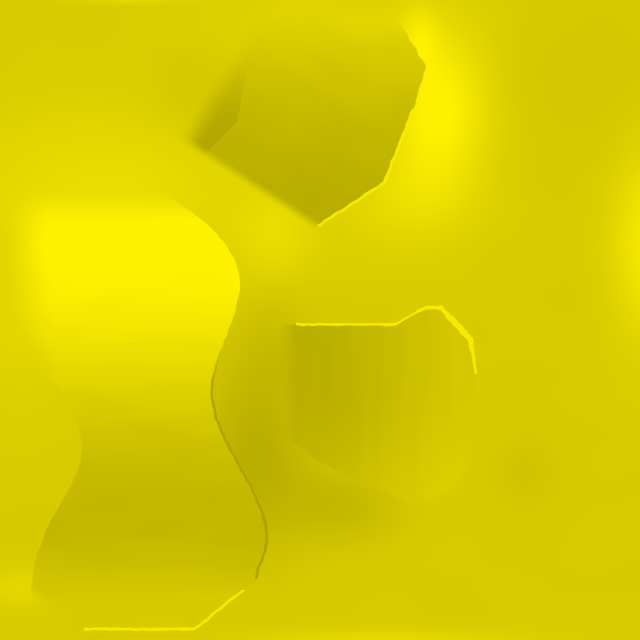
Write a WebGL 1 fragment shader that draws this texture map.

```glsl
precision highp float;
// A yellow relief map: soft glows and hollows form the ground, and three
// shaded patches (upper stone, middle stone, left column) lie over it.
// Patches are cut from half planes and curves; all is one brightness value.
uniform vec2 u_resolution;

#define TINT vec3(1.0, 0.943, 0.0)
#define GROUND 0.845
#define LINE_WIDTH 0.0022
#define EDGE_WOBBLE 0.0022
#define STREAK 0.016
#define RIM_LIGHT 0.97
#define RIM_DARK 0.66

vec2 gradientAt(vec2 cell) {
  float angle = 6.2832 * fract(sin(dot(cell, vec2(127.1, 311.7))) * 437.58);
  return vec2(cos(angle), sin(angle));
}

float gradientNoise(vec2 p) {
  vec2 i = floor(p), f = fract(p), w = f * f * (3.0 - 2.0 * f);
  vec2 e = vec2(1.0, 0.0);
  float low = mix(dot(gradientAt(i), f), dot(gradientAt(i + e), f - e), w.x);
  float high = mix(dot(gradientAt(i + e.yx), f - e.yx),
                   dot(gradientAt(i + 1.0), f - 1.0), w.x);
  return mix(low, high, w.y);
}

// Signed distance to the line a-b; positive outside a clockwise outline
float side(vec2 p, vec2 a, vec2 b) {
  return dot(p - a, normalize(vec2(b.y - a.y, a.x - b.x)));
}

float glow(vec2 p, vec2 center, vec2 radius) {
  vec2 d = (p - center) / radius;
  return exp(-dot(d, d));
}

float inside(float d, float softness) {
  return 1.0 - smoothstep(-softness, softness, d);
}

float rim(float d, float width, float aa) {
  return 1.0 - smoothstep(width - aa, width + aa, abs(d));
}

float ground(vec2 p) {
  float v = GROUND;
  // Lights
  v += 0.16 * glow(p, vec2(0.685, 0.17), vec2(0.075, 0.12));
  v += 0.08 * glow(p, vec2(0.655, 0.06), vec2(0.03, 0.05));
  v += 0.06 * glow(p, vec2(0.64, 0.31), vec2(0.10, 0.08));
  v += 0.13 * glow(p, vec2(1.02, 0.38), vec2(0.06, 0.14));
  v += 0.07 * glow(p, vec2(0.17, 0.29), vec2(0.25, 0.12));
  v += 0.06 * glow(p, vec2(0.43, 0.37), vec2(0.06, 0.07));
  v += 0.04 * glow(p, vec2(0.03, 0.50), vec2(0.10, 0.14));
  v += 0.03 * glow(p, vec2(0.47, 0.05), vec2(0.20, 0.10));
  v += 0.05 * glow(p, vec2(0.03, 0.92), vec2(0.05, 0.03));
  v += 0.06 * glow(p, vec2(0.60, 1.00), vec2(0.20, 0.015));
  v += 0.05 * glow(p, vec2(0.20, 0.00), vec2(0.08, 0.006));
  // Hollows
  v -= 0.12 * glow(p, vec2(0.40, 0.71), vec2(0.09, 0.15));
  v -= 0.07 * glow(p, vec2(0.54, 0.79), vec2(0.09, 0.06));
  v -= 0.04 * glow(p, vec2(0.43, 0.54), vec2(0.06, 0.08));
  v -= 0.03 * glow(p, vec2(0.82, 0.74), vec2(0.06, 0.06));
  v -= 0.03 * glow(p, vec2(0.31, 0.15), vec2(0.07, 0.08));
  v -= 0.02 * glow(p, vec2(0.93, 0.12), vec2(0.12, 0.12));
  return v;
}

void main() {
  float aa = 0.8 / min(u_resolution.x, u_resolution.y);
  vec2 p = gl_FragCoord.xy / u_resolution;
  p.y = 1.0 - p.y; // measured downward from the top
  vec2 q = p + EDGE_WOBBLE * vec2(gradientNoise(p * 85.0), gradientNoise(p * 85.0 + 40.0));
  float v = ground(p) + 0.004 * gradientNoise(p * vec2(8.0, 14.0));

  // Upper stone: crisp at the right, fading at the top and left
  float right = max(side(q, vec2(0.615, 0.02), vec2(0.664, 0.10)),
                    side(q, vec2(0.664, 0.11), vec2(0.648, 0.165)));
  right = max(right, side(q, vec2(0.648, 0.165), vec2(0.60, 0.286)));
  right = max(right, side(q, vec2(0.60, 0.286), vec2(0.497, 0.353)));
  float lower = side(p, vec2(0.497, 0.353), vec2(0.30, 0.225));
  float upper = side(p, vec2(0.30, 0.215), vec2(0.40, 0.04));
  float stone = inside(right, aa) * inside(lower, 0.010) * inside(upper, 0.022)
              * smoothstep(-0.02, 0.07, p.y);
  float lift = clamp((0.34 - p.y + 0.1 * (p.x - 0.5)) / 0.32, 0.0, 1.0);
  float shade = 0.72 + 0.04 * lift + 0.13 * lift * lift;
  float facet = max(side(q, vec2(0.39, 0.09), vec2(0.37, 0.19)),
                    side(q, vec2(0.37, 0.19), vec2(0.32, 0.241)));
  shade -= 0.05 * inside(facet, aa) * smoothstep(0.07, 0.19, p.y);
  shade += STREAK * gradientNoise(mat2(0.8, -0.5, 0.5, 0.8) * p * vec2(14.0, 30.0));
  v = mix(v, shade, stone);
  v = mix(v, RIM_LIGHT, rim(right, LINE_WIDTH, aa) * step(lower, 0.0) * step(0.17, p.y));

  // Middle stone: bright crest, vertical streaks, pointed base
  float crest = 0.507 - 0.026 * smoothstep(0.61, 0.67, q.x) - q.y;
  crest = max(crest, side(q, vec2(0.69, 0.482), vec2(0.735, 0.53)));
  crest = max(crest, side(q, vec2(0.735, 0.53), vec2(0.744, 0.585)));
  float base = max(side(q, vec2(0.728, 0.735), vec2(0.70, 0.77)),
                   side(q, vec2(0.70, 0.77), vec2(0.60, 0.805)));
  base = max(base, side(q, vec2(0.60, 0.805), vec2(0.495, 0.72)));
  base = max(base, side(q, vec2(0.495, 0.72), vec2(0.43, 0.69)));
  float flank = side(p, vec2(0.744, 0.585), vec2(0.728, 0.735));
  stone = inside(max(crest, base), aa) * inside(flank, 0.006) * smoothstep(0.43, 0.465, p.x);
  shade = 0.73 + 0.10 * smoothstep(0.48, 0.74, p.x) + 0.04 * smoothstep(0.6, 0.8, p.y);
  shade += STREAK * gradientNoise(p * vec2(55.0, 6.0));
  v = mix(v, shade, stone);
  float crestWidth = LINE_WIDTH * (1.0 + 1.3 * glow(p, vec2(0.72, 0.51), vec2(0.04)));
  v = mix(v, RIM_LIGHT, rim(crest, crestWidth, aa) * step(0.462, p.x) * step(p.y, 0.585));

  // Left column: glowing head, waist, dark body and bright foot
  float head = max(0.0, (0.443 - q.y) / 0.133);
  float bend = 0.375 - 0.108 * head * head - 0.044 * smoothstep(0.44, 0.612, q.y)
             + 0.086 * smoothstep(0.612, 0.844, q.y) - 0.016 * smoothstep(0.844, 0.905, q.y);
  float foot = max(q.y - 0.983, side(q, vec2(0.401, 0.905), vec2(0.31, 0.978)));
  float edge = max(q.x - bend, foot);
  float waist = (q.y - 0.70) / 0.12;
  float left = 0.046 + 0.082 * exp(-waist * waist) - q.x;
  float column = inside(edge, aa) * inside(left, mix(0.045, 0.002, smoothstep(0.48, 0.64, p.y)))
               * inside(side(p, vec2(0.13, 0.983), vec2(0.046, 0.92)), 0.012)
               * smoothstep(0.29, 0.36, p.y);
  shade = 1.01 - 0.245 * smoothstep(0.38, 0.80, p.y) + 0.08 * smoothstep(0.82, 0.97, p.y);
  shade += STREAK * gradientNoise(p * vec2(9.0, 38.0));
  v = mix(v, shade, column);
  float outline = rim(edge, LINE_WIDTH, aa);
  v = mix(v, RIM_DARK, 0.8 * outline * smoothstep(0.52, 0.62, p.y) * step(p.y, 0.905));
  v = mix(v, RIM_LIGHT, outline * step(0.922, p.y) * step(0.132, p.x));

  gl_FragColor = vec4(TINT * clamp(v, 0.0, 1.0), 1.0);
}
```
